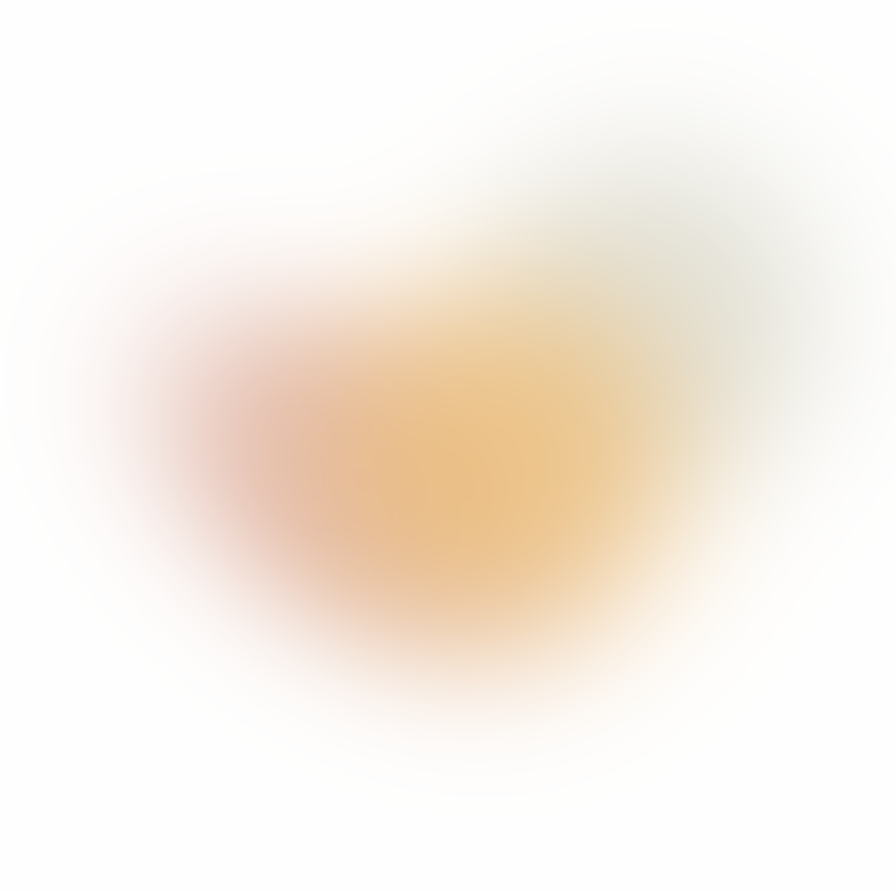
Reproduce this background procedurally as a Shadertoy shader.

```glsl
#define PAPER vec3(0.998, 0.997, 0.996)
#define SAGE vec3(0.894, 0.890, 0.851)
#define ROSE vec3(0.894, 0.745, 0.698)
#define GOLD vec3(0.922, 0.741, 0.471)
#define SAGE_CENTER vec2(0.729, 0.647)
#define ROSE_CENTER vec2(0.391, 0.465)
#define GOLD_CENTER vec2(0.560, 0.484)
#define ROSE_RADII vec2(0.215, 0.150)
#define ROSE_TILT -0.61
#define GOLD_OPACITY 0.8
#define FALLOFF 2.75

// Soft ellipse: 1 at the center, one half at the given radii
float softGlow(vec2 p, vec2 center, vec2 radii, float tilt) {
    float c = cos(tilt), s = sin(tilt);
    vec2 d = p - center;
    vec2 q = vec2(c * d.x + s * d.y, c * d.y - s * d.x) / radii;
    return exp2(-pow(length(q), FALLOFF));
}

void mainImage(out vec4 fragColor, in vec2 fragCoord) {
    vec2 uv = fragCoord / iResolution.xy;

    // Layer the glows from back to front
    vec3 color = PAPER;
    color = mix(color, SAGE, softGlow(uv, SAGE_CENTER, vec2(0.176), 0.0));
    color = mix(color, ROSE, softGlow(uv, ROSE_CENTER, ROSE_RADII, ROSE_TILT));
    color = mix(color, GOLD, GOLD_OPACITY * softGlow(uv, GOLD_CENTER, vec2(0.184), 0.0));

    fragColor = vec4(color, 1.0);
}
```
